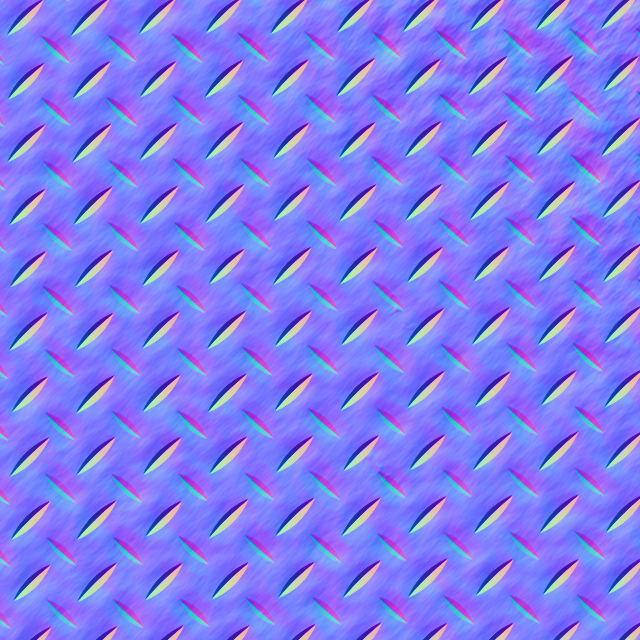
Write a Shadertoy shader that draws this texture map.

```glsl
vec2 hash2(vec2 p) {
    p = vec2(dot(p, vec2(127.1, 311.7)), dot(p, vec2(269.5, 183.3)));
    return fract(sin(p) * 43758.5);
}

float gradientNoise(vec2 p) {
    vec2 cell = floor(p), f = p - cell;
    vec2 s = f * f * f * (f * (f * 6.0 - 15.0) + 10.0);
    float row[2];
    for (int y = 0; y < 2; y++) {
        vec2 a = vec2(0, y), b = vec2(1, y);
        row[y] = mix(dot(hash2(cell + a) * 2.0 - 1.0, f - a),
                     dot(hash2(cell + b) * 2.0 - 1.0, f - b), s.x);
    }
    return mix(row[0], row[1], s.y);
}

// One lattice of pointed ridges; steep holds the slopes of the two flanks
float treadHeight(vec2 p, vec2 axis, vec2 halfSize, vec2 steep, float seed) {
    vec2 pitch = vec2(0.1033, 0.0981);
    vec2 id = floor(p / pitch + 0.5);
    vec2 rnd = hash2(id + seed);
    vec2 local = p - id * pitch + 0.002 * (rnd - 0.5);
    float along = dot(local, axis);
    float across = dot(local, vec2(axis.y, -axis.x));

    float v = along / (halfSize.x * (0.94 + 0.12 * rnd.x));
    float width = halfSize.y * (1.0 - v * v);
    float roof = max(0.0, min(steep.x * (width - across), steep.y * (width + across)));

    // Broad swelling of the sheet around the ridge
    vec2 e = vec2(along, across) / vec2(0.058, 0.036);
    float swell = pow(max(0.0, 1.0 - dot(e, e)), 3.0);
    return roof * (0.82 + 0.36 * rnd.y) + 0.0055 * swell;
}

float plateHeight(vec2 uv) {
    // Slightly turned lattice, anchored on one large ridge
    vec2 d = uv - vec2(0.0404, 0.8737);
    float c = cos(0.012), s = sin(0.012);
    vec2 p = vec2(c * d.x + s * d.y, c * d.y - s * d.x);

    float h = treadHeight(p, normalize(vec2(0.72, 0.69)), vec2(0.041, 0.0082), vec2(2.7, 4.6), 3.0);
    h += treadHeight(p - vec2(0.0465, 0.049), normalize(vec2(0.73, -0.68)),
                     vec2(0.033, 0.0078), vec2(1.15, 0.85), 41.0);

    // Dents and rolling streaks, rougher towards the upper right
    float wear = 0.8 + 0.9 * smoothstep(1.1, 1.9, uv.x + uv.y);
    vec2 streak = vec2(uv.x + uv.y, uv.y - uv.x);
    h += wear * 0.0065 * gradientNoise(uv * 13.0);
    h += wear * 0.0028 * gradientNoise(uv * 31.0 + 7.0);
    h += wear * 0.0011 * gradientNoise(streak * vec2(28.0, 62.0));
    h += wear * 0.0004 * gradientNoise(streak * vec2(70.0, 150.0) + 19.0);

    // Sparse chips
    float chipped = smoothstep(0.3, 0.5, gradientNoise(uv * 9.0 + 23.0)) * smoothstep(0.35, 0.75, uv.x);
    return h - 0.008 * chipped * max(0.0, gradientNoise(uv * 75.0) - 0.1);
}

void mainImage(out vec4 fragColor, in vec2 fragCoord) {
    vec2 uv = fragCoord / iResolution.xy;

    // Wide central differences soften the creases
    vec2 e = vec2(0.0017, 0.0);
    vec2 slope = vec2(plateHeight(uv + e.xy) - plateHeight(uv - e.xy),
                      plateHeight(uv + e.yx) - plateHeight(uv - e.yx)) / (2.0 * e.x);

    // Tangent-space normal with green pointing down
    vec3 normal = normalize(vec3(-slope.x, slope.y - 0.04, 1.0));
    fragColor = vec4(0.5 + 0.5 * normal, 1.0);
}
```
